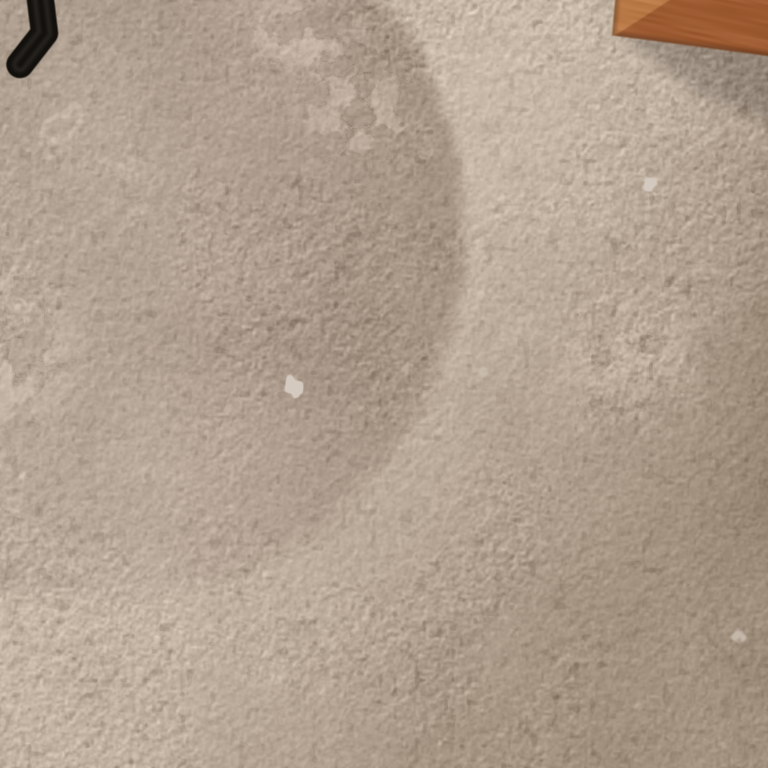
Give the GLSL for this texture, as a three.js fragment shader.

```glsl
varying vec2 vUv;

float hash(vec2 p) {
  vec3 q = fract(vec3(p.xyx) * 0.1031);
  q += dot(q, q.yzx + 33.33);
  return fract((q.x + q.y) * q.z);
}

float noise(vec2 p) {
  vec2 cell = floor(p), f = fract(p);
  f = f * f * (3.0 - 2.0 * f);
  return mix(mix(hash(cell), hash(cell + vec2(1.0, 0.0)), f.x),
             mix(hash(cell + vec2(0.0, 1.0)), hash(cell + 1.0), f.x), f.y);
}

float fbm(vec2 p) {
  float sum = 0.0, amp = 0.5;
  for (int i = 0; i < 5; i++) {
    sum += amp * noise(p);
    p = mat2(1.6, 1.2, -1.2, 1.6) * p + 17.3;
    amp *= 0.5;
  }
  return sum;
}

float blob(vec2 p, vec2 center, vec2 size) {
  vec2 d = (p - center) / size;
  return exp(-dot(d, d));
}

float segment(vec2 p, vec2 a, vec2 b) {
  vec2 pa = p - a, ba = b - a;
  return length(pa - ba * clamp(dot(pa, ba) / dot(ba, ba), 0.0, 1.0));
}

// Positive on the left of the line from a to b
float side(vec2 p, vec2 a, vec2 b) {
  vec2 d = normalize(b - a);
  return d.x * (p.y - a.y) - d.y * (p.x - a.x);
}

float height(vec2 p) {
  p += 0.004 * vec2(noise(p * 90.0), noise(p * 90.0 + 31.0));
  return noise(p * 120.0) * 0.55 + noise(p * 210.0 + 40.0) * 0.45 + fbm(p * 45.0) * 0.8;
}

float fleck(vec2 p, vec2 center, float radius) {
  float ragged = (noise(p * 130.0) - 0.5) * radius * 1.1;
  return 1.0 - smoothstep(-0.003, 0.003, length(p - center) + ragged - radius);
}

// Small pale chips, one at most in each grid cell
float chips(vec2 p) {
  vec2 cell = floor(p * 22.0);
  vec2 jitter = 0.2 + 0.6 * vec2(hash(cell + 3.0), hash(cell + 71.0));
  return step(0.82, hash(cell + 29.0)) * fleck(p, (cell + jitter) / 22.0, 0.002 + 0.003 * hash(cell + 9.0));
}

vec3 plaster(vec2 p) {
  // Broad light and the large round shadow
  vec3 lit = mix(vec3(0.76, 0.70, 0.636), vec3(0.635, 0.565, 0.495),
                 smoothstep(0.7, 1.55, p.x + 0.75 * (1.0 - p.y)));
  lit += 0.03 * blob(p, vec2(0.66, 0.88), vec2(0.2, 0.3));
  lit -= 0.045 * blob(p, vec2(1.03, 0.5), vec2(0.11, 0.3));
  vec3 shade = mix(vec3(0.705, 0.642, 0.582), vec3(0.64, 0.57, 0.51), smoothstep(0.15, 0.6, p.x));
  shade += 0.03 * blob(p, vec2(0.2, 0.33), vec2(0.25, 0.12));
  shade -= 0.025 * blob(p, vec2(0.1, 0.98), vec2(0.25, 0.1));
  float rim = length(p - vec2(0.12, 0.7)) - 0.484 + (noise(p * 40.0) - 0.5) * 0.01;
  float blur = mix(0.026, 0.017, smoothstep(0.3, 0.7, p.y));
  vec3 color = mix(shade, lit, smoothstep(-blur, blur, rim));

  // Shadow under the wooden block
  float blockShadow = min(side(p, vec2(0.80, 0.96), vec2(0.911, 0.876)),
                          side(p, vec2(0.87, 0.892), vec2(1.0, 0.841)));
  color *= 1.0 - 0.19 * smoothstep(-0.016, 0.016, blockShadow) * smoothstep(0.79, 0.83, p.x);

  // Mottling, raised grain lit from the upper left, fine speckle and pits
  float rough = 0.85 + 0.5 * smoothstep(0.4, 0.6, fbm(p * 6.0 + 11.0));
  color += (fbm(p * 9.0) - 0.48) * 0.06;
  float relief = height(p) - height(p + vec2(-0.0026, 0.0032));
  float speckle = noise(p * 185.0) * 0.6 + noise(p * 290.0 + 7.0) * 0.4 - 0.5;
  color += rough * (relief * 0.115 + speckle * 0.075);
  color -= 0.05 * smoothstep(0.74, 0.92, noise(p * 105.0 + 53.0)) * rough;

  // Worn pale patches with crumbled edges
  float worn = blob(p, vec2(0.39, 0.96), vec2(0.075, 0.05))
             + blob(p, vec2(0.475, 0.86), vec2(0.075, 0.08))
             + 0.8 * blob(p, vec2(0.02, 0.54), vec2(0.07, 0.1))
             + 0.45 * blob(p, vec2(0.15, 0.74), vec2(0.06, 0.04))
             + 0.6 * blob(p, vec2(0.82, 0.53), vec2(0.11, 0.07));
  float crumb = fbm(p * 32.0 + 5.0);
  color += worn * (0.01 + 0.095 * smoothstep(0.47, 0.56, crumb));
  color -= min(worn + 0.25, 1.0) * 0.05 * (1.0 - smoothstep(0.0, 0.018, abs(crumb - 0.45))) * step(0.45, noise(p * 28.0));
  vec2 ring = (p - vec2(0.078, 0.836)) * mat2(0.8, 0.6, -0.6, 0.8);
  float crust = abs(length(ring * vec2(0.8, 1.35)) - 0.022 + (noise(p * 60.0) - 0.5) * 0.016);
  color += 0.055 * (1.0 - smoothstep(0.002, 0.009, crust)) + chips(p) * 0.05;

  // Bright flecks
  float chalk = max(fleck(p, vec2(0.381, 0.497), 0.0115), fleck(p, vec2(0.845, 0.760), 0.0105));
  chalk = max(chalk, 0.7 * fleck(p, vec2(0.960, 0.172), 0.008));
  chalk = max(chalk, 0.45 * fleck(p, vec2(0.628, 0.514), 0.007));
  return mix(color, vec3(0.83, 0.79, 0.745), chalk);
}

void main() {
  vec3 color = plaster(vUv);
  // Wooden block with a pale end face
  float block = min(side(vUv, vec2(0.797, 0.954), vec2(1.0, 0.927)),
                    -side(vUv, vec2(0.797, 0.954), vec2(0.801, 1.0)));
  float endFace = smoothstep(-0.002, 0.002, side(vUv, vec2(0.803, 0.955), vec2(0.872, 1.0)));
  float fibre = noise(vec2(vUv.x * 18.0 + vUv.y * 8.0, (vUv.y + vUv.x * 0.2) * 240.0));
  vec3 wood = mix(vec3(0.62, 0.36, 0.20), vec3(0.73, 0.48, 0.28), endFace) + (fibre - 0.5) * 0.07;
  color = mix(color, wood * (0.75 + 0.25 * smoothstep(0.0, 0.01, block)), smoothstep(-0.002, 0.002, block));
  // Bent black leg
  float leg = min(segment(vUv, vec2(0.049, 1.03), vec2(0.058, 0.957)),
                  segment(vUv, vec2(0.058, 0.957), vec2(0.026, 0.916)));
  vec3 metal = vec3(0.07, 0.06, 0.045) + 0.07 * exp(-pow((leg - 0.007) / 0.004, 2.0));
  gl_FragColor = vec4(mix(color, metal, 1.0 - smoothstep(0.016, 0.0195, leg)), 1.0);
}
```
